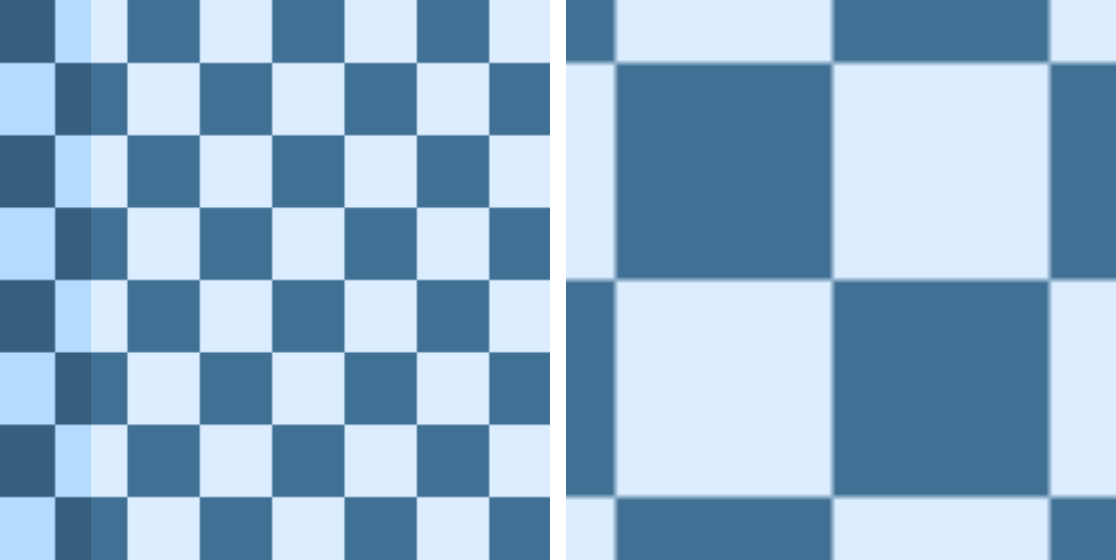
Left, the full canvas; right, a detail of the centre.
Write a Shadertoy shader that draws this pattern.

```glsl
// A two-tone blue checkerboard with a deeper tinted strip along the left side.
// Two soft square waves are multiplied to alternate the cells; lengths are
// fractions of the canvas height.

// Square wave of period 2 that alternates between +1 and -1 at each integer,
// with ramps of the given half-width.
vec2 softSquareWave(vec2 p, float halfWidth) {
    vec2 toEdge = abs(fract(p + 0.5) - 0.5);
    vec2 side = 1.0 - 2.0 * mod(floor(p), 2.0);
    return side * clamp(toEdge / halfWidth, 0.0, 1.0);
}

void mainImage(out vec4 fragColor, in vec2 fragCoord) {
    vec2 uv = fragCoord / iResolution.y;
    float pixel = 1.0 / iResolution.y;
    float cellSize = 0.1292;

    // Checker mask: 1 in light cells, 0 in dark cells
    vec2 cell = (uv - vec2(0.486, 0.5)) / cellSize;
    vec2 wave = softSquareWave(cell, max(0.002, 0.75 * pixel) / cellSize);
    float lightMask = 0.5 + 0.5 * wave.x * wave.y;

    // Tinted strip on the left
    float strip = 1.0 - smoothstep(-0.5 * pixel, 0.5 * pixel, uv.x - 0.1628);
    vec3 darkBlue = mix(vec3(0.25, 0.44, 0.58), vec3(0.21, 0.37, 0.49), strip);
    vec3 paleBlue = mix(vec3(0.86, 0.93, 1.0), vec3(0.71, 0.86, 1.0), strip);

    fragColor = vec4(mix(darkBlue, paleBlue, lightMask), 1.0);
}
```
